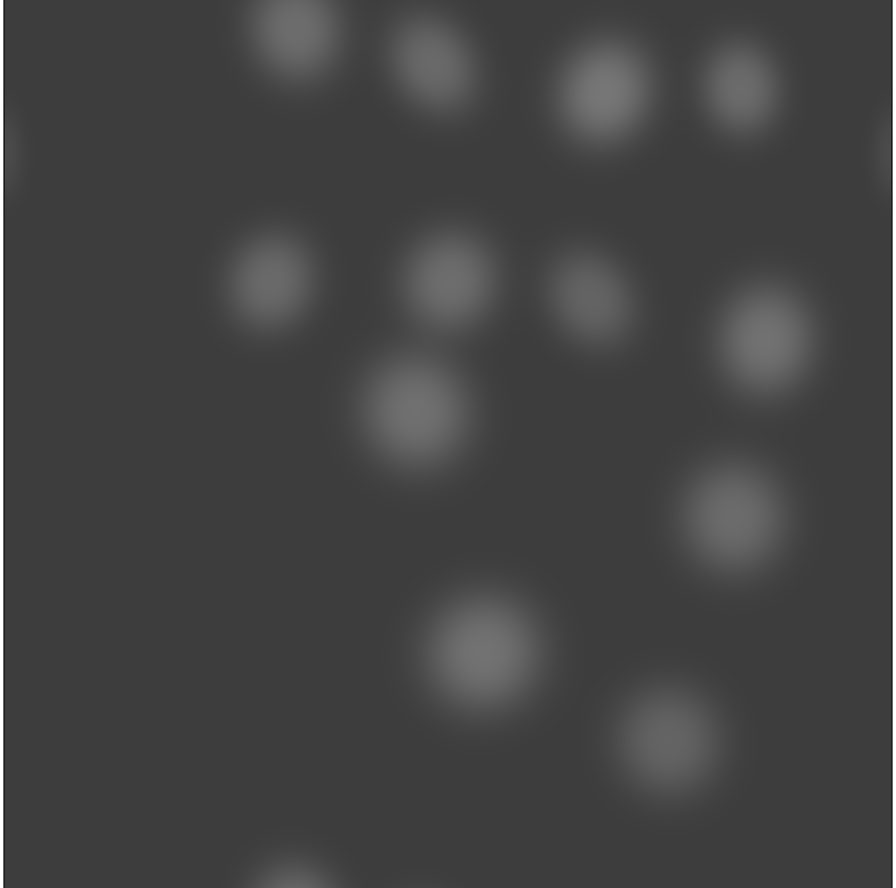
Reproduce this background procedurally as a Shadertoy shader.

```glsl
// Soft grey out-of-focus spots on a dark field that wraps at its edges, with thin white side margins.

const float FIELD_GREY = 0.238;
const float LINE_GREY = 0.10;
const float MARGIN_WIDTH = 0.0038;
const float LINE_WIDTH = 0.0018;
const int SPOT_COUNT = 12;
const int UPPER_COUNT = 8;

// Layered sines: an irregular value from -1 to 1 for each seed.
float wobble(float seed) {
    return 0.6 * sin(seed * 2.4) + 0.4 * sin(seed * 5.3 + 1.0);
}

// Blurred ellipse that falls to half its height at the given radii.
float softSpot(vec2 p, vec2 centre, vec2 radii, float tilt, vec2 period) {
    vec2 d = p - centre;
    d -= period * round(d / period);
    float c = cos(tilt), s = sin(tilt);
    vec2 q = vec2(c * d.x + s * d.y, c * d.y - s * d.x) / radii;
    return exp2(-pow(dot(q, q), 1.3));
}

// Two crowded rows of four above, two sparse rows of two below.
vec2 spotCentre(int index) {
    vec2 jitter = 0.022 * vec2(wobble(float(index) + 3.7), wobble(float(index) + 8.2));
    if (index < UPPER_COUNT) {
        float column = float(index % 4), row = float(index / 4);
        return vec2(0.315 + 0.175 * column, 0.945 - 0.26 * row - 0.02 * column) + jitter;
    }
    int lower = index - UPPER_COUNT;
    float column = float(lower % 2), row = float(lower / 2);
    float spacing = 0.365 - 0.15 * row;
    return vec2(0.645 + (column - 0.5) * spacing, 0.53 - 0.265 * row - 0.11 * column) + 0.5 * jitter;
}

// Summed light of all spots.
float spotLight(vec2 p, vec2 period) {
    float light = 0.06 * softSpot(p, vec2(0.0, 0.82), vec2(0.022, 0.043), 0.0, period);
    for (int i = 0; i < SPOT_COUNT; i++) {
        float seed = float(i);
        bool upper = i < UPPER_COUNT;
        float size = (upper ? 0.046 : 0.056) + 0.005 * wobble(seed + 1.3);
        float stretch = 1.0 + (upper ? 0.16 : 0.05) * (1.0 + 0.7 * wobble(seed + 5.1));
        vec2 radii = size * vec2(inversesqrt(stretch), sqrt(stretch));
        float tilt = 0.7 * wobble(seed + 2.6);
        float strength = 0.185 + 0.04 * wobble(seed + 6.4);
        light += strength * softSpot(p, spotCentre(i), radii, tilt, period);
    }
    return light;
}

void mainImage(out vec4 fragColor, in vec2 fragCoord) {
    vec2 p = fragCoord / iResolution.x;
    vec2 period = vec2(1.0, iResolution.y / iResolution.x);
    float grey = FIELD_GREY + spotLight(p, period);

    // Side margins, each with a dark line on its inner edge.
    float edge = min(p.x, 1.0 - p.x);
    float soft = 0.5 / iResolution.x;
    float lineEnd = MARGIN_WIDTH + LINE_WIDTH;
    grey = mix(LINE_GREY, grey, smoothstep(lineEnd - soft, lineEnd + soft, edge));
    grey = mix(1.0, grey, smoothstep(MARGIN_WIDTH - soft, MARGIN_WIDTH + soft, edge));

    fragColor = vec4(vec3(grey), 1.0);
}
```
